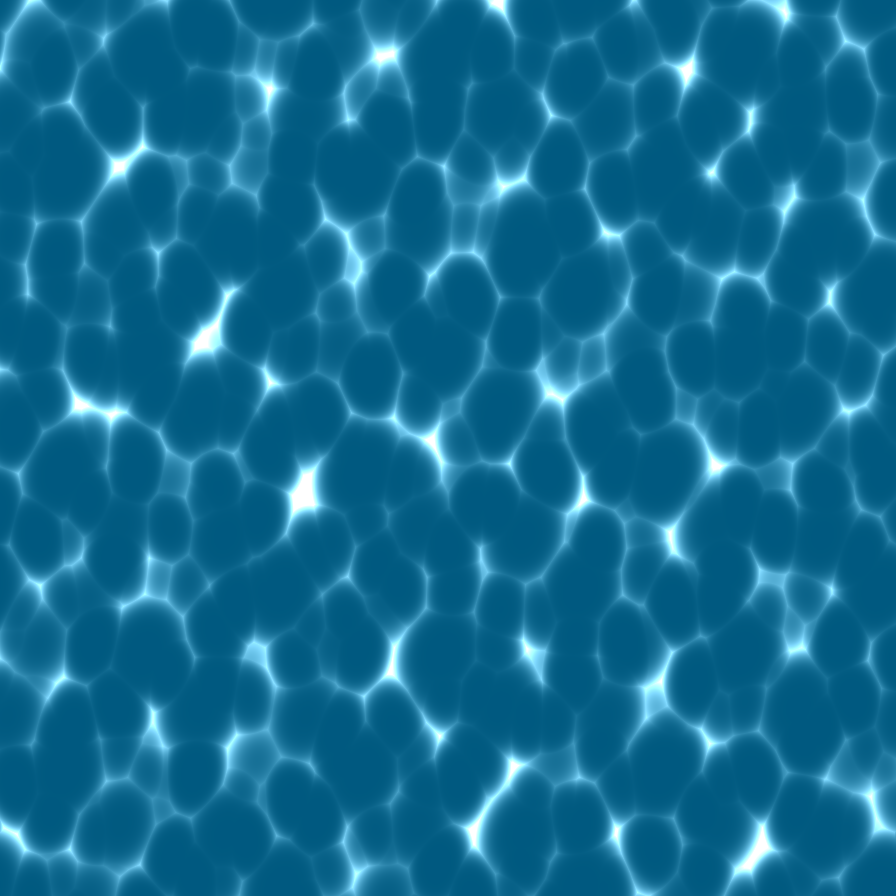
Give the GLSL for this texture, as a WebGL 2 fragment shader.

```glsl
#version 300 es
precision highp float;
// Rippling blue water with bright caustic webs between dark rounded cells.

uniform vec2 u_resolution;
out vec4 fragColor;

// Distance to the nearest centre of a unit lattice of spheres.
float latticeDistance(vec3 p) {
    return length(0.5 - fract(p));
}

// Slice through three skewed sphere lattices, each turned from the last.
float cellDistance(vec3 p) {
    const mat3 turn = mat3(-2.0, -1.0, 2.0,
                            3.0, -2.0, 1.0,
                            1.0,  2.0, 2.0);
    float nearest = 1.0;
    for (int layer = 0; layer < 3; layer++) {
        p = p * turn * (0.5 - 0.1 * float(layer));
        nearest = min(nearest, latticeDistance(p));
    }
    return nearest;
}

void main() {
    vec2 uv = gl_FragCoord.xy / u_resolution.y;
    float cells = cellDistance(vec3(uv * 6.0 + vec2(1.3, 2.1), 3.7));

    // A steep power keeps the cells flat and lights up only their borders.
    float caustic = 25.0 * pow(cells, 7.0);

    vec3 deepWater = vec3(0.0, 0.35, 0.5);
    fragColor = vec4(clamp(deepWater + caustic, 0.0, 1.0), 1.0);
}
```
